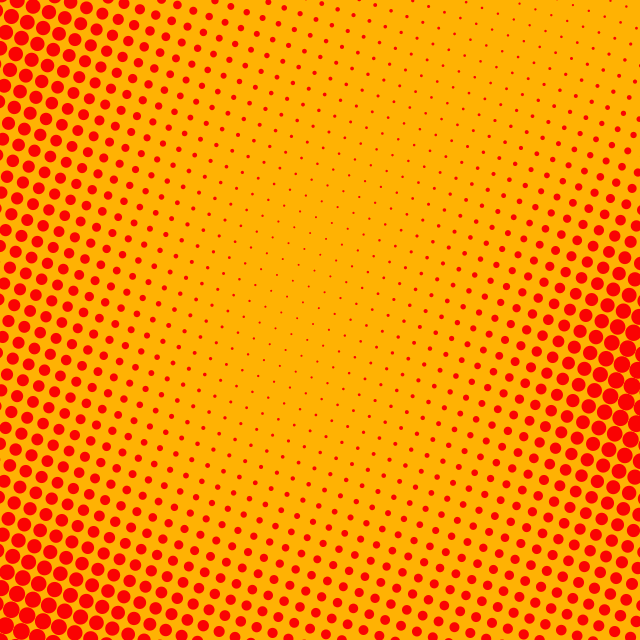
This background is drawn by a WebGL 1 fragment shader. Its source:

```glsl
precision highp float;
// Comic halftone: red dots on amber, set on a tilted square lattice.
// Each dot takes its radius from a smooth tone field of soft swells along
// the left, bottom, top-left and right, leaving a pale diagonal valley.

uniform vec2 u_resolution;

#define PITCH 0.0264
#define TILT 0.349
#define LATTICE_ORIGIN vec2(0.4801, 0.4689)
#define MIN_RADIUS 0.035
#define LEFT_SWELL 0.325
#define TOP_SWELL 0.256
#define RIGHT_SWELL 0.475
#define AMBER vec3(1.0, 0.70, 0.01)
#define RED vec3(0.98, 0.01, 0.01)

// Bell curve that falls to 1/e at the given width.
float bell(float offset, float width) {
  float t = offset / width;
  return exp(-t * t);
}

// Dot radius at a point, as a share of the lattice pitch.
float toneRadius(vec2 p) {
  float left = LEFT_SWELL * bell(p.x, 0.254);
  float top = TOP_SWELL * bell(p.x, 0.534) * bell(1.0 - p.y, 0.247);
  float bottom = mix(0.33, 0.257, smoothstep(0.15, 0.5, p.x)) * bell(p.y, 0.247);
  float right = RIGHT_SWELL * exp(-pow(abs(1.0 - p.x) / 0.241, 1.5))
              * bell(p.y - 0.40, 0.365);
  float swell = length(vec4(left, top, bottom, right));
  return min(MIN_RADIUS + swell, 0.5);
}

void main() {
  float side = min(u_resolution.x, u_resolution.y);
  vec2 p = gl_FragCoord.xy / side;

  // Find the nearest lattice point.
  float c = cos(TILT), s = sin(TILT);
  mat2 axes = mat2(c, -s, s, c);
  vec2 cell = floor((p - LATTICE_ORIGIN) * axes / PITCH + 0.5);
  vec2 center = LATTICE_ORIGIN + axes * cell * PITCH;

  // Draw its dot with an edge one pixel wide.
  float radius = toneRadius(center) * PITCH;
  float ink = clamp(0.5 + (radius - distance(p, center)) * side, 0.0, 1.0);

  gl_FragColor = vec4(mix(AMBER, RED, ink), 1.0);
}
```
